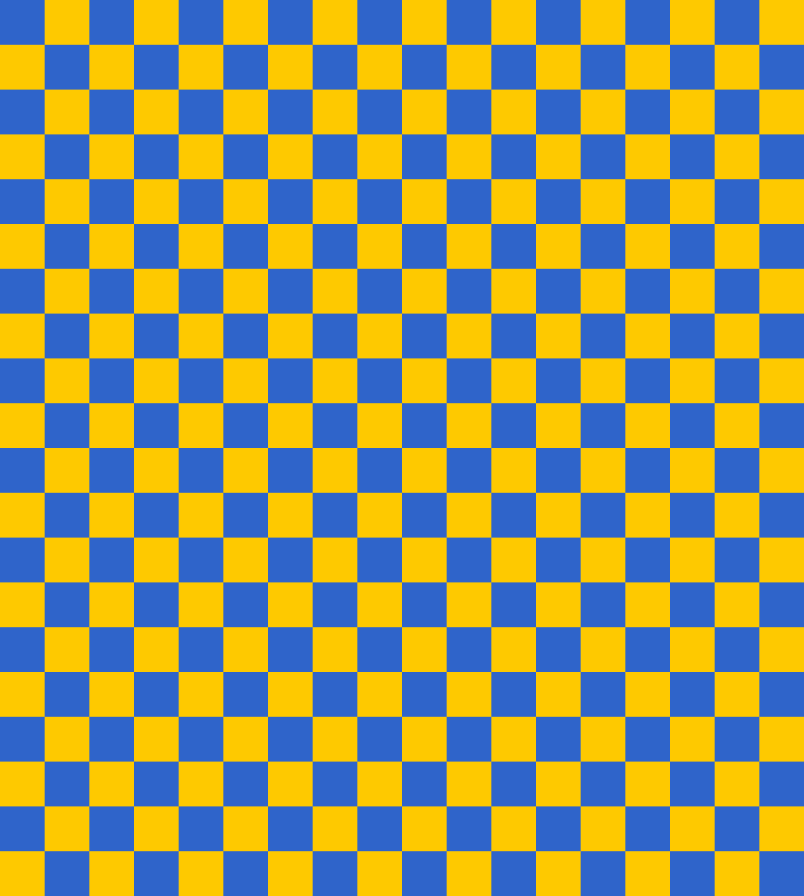
A Shadertoy shader for this pattern:

```glsl
const vec2 CELLS = vec2(18.0, 20.0);  // even counts, so the board tiles
const vec3 BLUE = vec3(0.185, 0.392, 0.792);
const vec3 YELLOW = vec3(0.996, 0.788, 0.0);
const float EDGE_PIXELS = 1.0;        // width of the smoothed edge

// Square wave per axis: +1 in even cells, -1 in odd ones, box filtered.
vec2 squareWave(vec2 p, vec2 edgeWidth) {
    vec2 side = 1.0 - 2.0 * mod(floor(p), 2.0);
    vec2 edgeDistance = 0.5 - abs(fract(p) - 0.5);
    return side * clamp(2.0 * edgeDistance / edgeWidth, 0.0, 1.0);
}

void mainImage(out vec4 fragColor, in vec2 fragCoord) {
    vec2 cellsPerPixel = CELLS / iResolution.xy;
    vec2 wave = squareWave(fragCoord * cellsPerPixel, EDGE_PIXELS * cellsPerPixel);

    // The product of both waves alternates like a checkerboard.
    float checker = 0.5 + 0.5 * wave.x * wave.y;
    fragColor = vec4(mix(BLUE, YELLOW, checker), 1.0);
}
```
